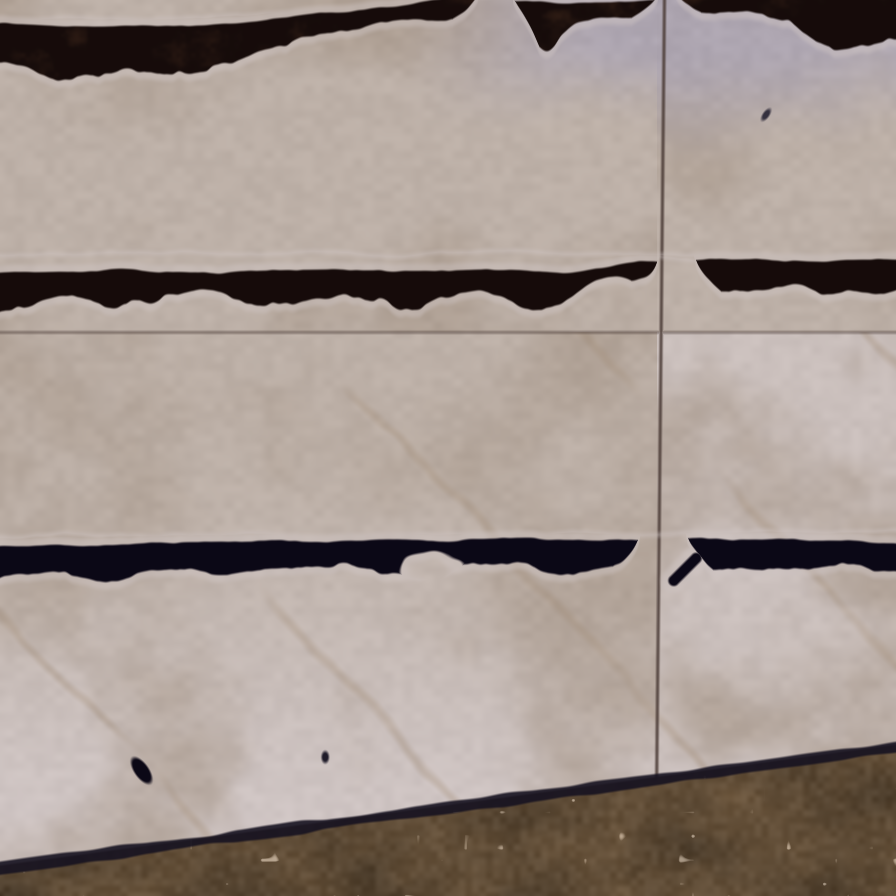
Write a WebGL 1 fragment shader that draws this texture.

```glsl
precision highp float;
// Pale stone tiles crossed by three ragged dark bands, above a brown floor.
// Bands are the space between a top edge and a noisy lower edge, tapered at
// their ends; joints, veins, specks and the sloping floor edge are layered in.
uniform vec2 u_resolution;

const vec3 STONE = vec3(0.74, 0.69, 0.655);
const vec3 STONE_SHADE = vec3(0.67, 0.61, 0.56);
const vec3 STONE_LIGHT = vec3(0.81, 0.77, 0.765);
const vec3 BLUE_SHEEN = vec3(0.67, 0.645, 0.71);
const vec3 VEIN = vec3(0.64, 0.56, 0.48);
const vec3 BROWN_INK = vec3(0.085, 0.045, 0.04);
const vec3 NAVY_INK = vec3(0.045, 0.03, 0.085);
const vec3 JOINT = vec3(0.30, 0.24, 0.22);
const vec3 FLOOR = vec3(0.35, 0.28, 0.20);
const vec2 JOINT_FOOT = vec2(0.733, 0.14);
const float JOINT_LEAN = 0.010;
const float JOINT_LEVEL = 0.629;
const float JOINT_WIDTH = 0.0018;
const float FLOOR_LEFT = 0.034;
const float FLOOR_SLOPE = 0.135;
const float TAPER = 0.030;
const float MIN_SOFT = 0.0018;

float hash(vec2 p) {
  vec3 q = fract(vec3(p.xyx) * 0.1031);
  q += dot(q, q.yzx + 33.33);
  return fract((q.x + q.y) * q.z);
}

float noise(vec2 p) {
  vec2 i = floor(p), f = fract(p);
  f = f * f * (3.0 - 2.0 * f);
  return mix(mix(hash(i), hash(i + vec2(1.0, 0.0)), f.x),
             mix(hash(i + vec2(0.0, 1.0)), hash(i + 1.0), f.x), f.y);
}

float fbm(vec2 p) {
  float sum = 0.0, gain = 0.5;
  for (int i = 0; i < 4; i++) {
    sum += gain * noise(p);
    p = p * 2.03 + 17.1;
    gain *= 0.5;
  }
  return sum;
}

// Positive inside a band that hangs below "top" between x = span.x and span.y.
float band(vec2 p, float top, float thickness, vec2 span, float seed) {
  float ends = clamp(min(p.x - span.x, span.y - p.x) / TAPER, 0.0, 1.0);
  top += 0.012 * (fbm(vec2(p.x * 14.0, seed)) - 0.47);
  float ragged = 0.55 + 0.95 * fbm(vec2(p.x * 16.0, seed + 5.0));
  float depth = mix(-0.012, thickness * ragged, sqrt(ends));
  return min(top - p.y, p.y - top + depth);
}

float segment(vec2 p, vec2 a, vec2 b) {
  vec2 d = b - a;
  return length(p - a - d * clamp(dot(p - a, d) / dot(d, d), 0.0, 1.0));
}

float topBand(vec2 p) {
  float top = 0.972 + 0.033 * smoothstep(0.2, 0.6, p.x);
  float knob = (p.x - 0.61) / 0.02;
  float thick = mix(0.050, 0.020, smoothstep(0.1, 0.45, p.x))
    + 0.035 * smoothstep(0.82, 0.92, p.x) + 0.034 * exp(-knob * knob);
  float d = band(p, top, thick, vec2(-1.0, 0.535), 3.0);
  d = max(d, band(p, top - 0.005, thick, vec2(0.572, 0.735), 3.0));
  return max(d, band(p, top, thick, vec2(0.753, 2.0), 8.0));
}

float middleBand(vec2 p) {
  float lobes = 0.036 + 0.011 * cos(p.x * 41.888) - 0.012 * smoothstep(0.5, 0.7, p.x);
  float top = 0.697 + 0.009 * smoothstep(0.62, 0.73, p.x);
  float d = band(p, top, lobes, vec2(-1.0, 0.735), 21.0);
  return max(d, band(p, 0.711, 0.033, vec2(0.775, 2.0), 27.0));
}

float lowerBand(vec2 p) {
  float d = band(p, 0.392 + 0.008 * p.x, 0.034, vec2(-1.0, 0.714), 41.0);
  vec2 bite = (p - vec2(0.481, 0.362)) / vec2(0.036, 0.021);
  d = min(d, (length(bite) - 1.0 + 0.25 * (noise(p * 70.0) - 0.5)) * 0.021);
  d = max(d, band(p, 0.397, 0.031, vec2(0.766, 2.0), 49.0));
  return max(d, 0.006 - segment(p, vec2(0.752, 0.352), vec2(0.777, 0.377)));
}

vec3 stone(vec2 p) {
  float lowerRow = step(p.y, JOINT_LEVEL), rightTile = step(JOINT_FOOT.x, p.x);
  float cloud = fbm(p * 6.0 + 4.0 * lowerRow + 9.0 * rightTile);
  float light = lowerRow * max(0.75 * rightTile, smoothstep(0.5, 0.05, p.y));
  vec3 color = mix(STONE, STONE_LIGHT, light);
  color = mix(color, STONE_SHADE, 0.75 * smoothstep(0.4, 0.75, cloud));
  color = mix(color, BLUE_SHEEN, smoothstep(0.82, 0.96, p.y + 0.12 * (cloud - 0.5))
    * smoothstep(0.42, 0.7, p.x) * 0.8);
  // Diagonal veins and fine grain
  float across = p.x + p.y * 0.92 + 0.05 * (fbm(p * 7.0) - 0.5);
  float vein = smoothstep(0.012, 0.0, abs(fract(across * 3.2 + 0.55) - 0.5) / 3.2);
  color = mix(color, VEIN, 0.35 * vein * lowerRow * smoothstep(0.3, 0.65, noise(p * 8.0)));
  return color + 0.035 * (noise(p * vec2(90.0, 110.0)) - 0.5);
}

void main() {
  vec2 p = gl_FragCoord.xy / u_resolution;
  float soft = max(MIN_SOFT, 1.0 / min(u_resolution.x, u_resolution.y));
  vec3 color = stone(p);

  // Tile joints
  float jointX = JOINT_FOOT.x + JOINT_LEAN * (p.y - JOINT_FOOT.y);
  float upright = smoothstep(soft, -soft, abs(p.x - jointX) - JOINT_WIDTH);
  float level = smoothstep(soft, -soft, abs(p.y - JOINT_LEVEL) - JOINT_WIDTH);
  color = mix(color, JOINT, max(0.85 * upright, 0.45 * level));

  // Bands with a pale rim
  float brown = max(topBand(p), middleBand(p)), navy = lowerBand(p);
  float d = max(brown, navy);
  color = mix(color, STONE_LIGHT, 0.45 * smoothstep(-0.012, -0.004, d));
  vec3 ink = mix(BROWN_INK, NAVY_INK, step(brown, navy));
  ink += vec3(0.09, 0.06, 0.035) * smoothstep(0.55, 0.8, fbm(p * 22.0)) * step(0.8, p.y);
  color = mix(color, ink, smoothstep(-soft, soft, d));

  // Three small specks
  for (int i = 0; i < 3; i++) {
    float k = float(i), high = step(1.5, k);
    vec2 q = p - vec2(0.158 + 0.205 * k, 0.14 + 0.015 * k) - high * vec2(0.287, 0.702);
    q.x += q.y * (0.5 - k * 0.5);
    float speck = length(q / vec2(1.0, 1.6)) - mix(0.009, 0.004, min(k, 1.0));
    color = mix(color, NAVY_INK + 0.08 * k, smoothstep(soft, -soft, speck));
  }

  // Floor, with a dark seam along its sloping edge
  float rise = p.y - FLOOR_LEFT - FLOOR_SLOPE * p.x;
  vec3 ground = FLOOR * (0.72 + 0.6 * fbm(p * vec2(12.0, 18.0)));
  ground += 0.07 * (noise(p * 130.0) - 0.5);
  ground += 0.35 * smoothstep(0.93, 1.0, noise(p * 75.0 + 6.0));
  color = mix(color, ground, smoothstep(soft, -soft, rise));
  float seam = abs(rise + 0.003) - 0.003 - 0.005 * noise(vec2(p.x * 30.0, 2.0));
  color = mix(color, NAVY_INK + 0.04, 0.9 * smoothstep(soft, -soft, seam));
  gl_FragColor = vec4(color, 1.0);
}
```
